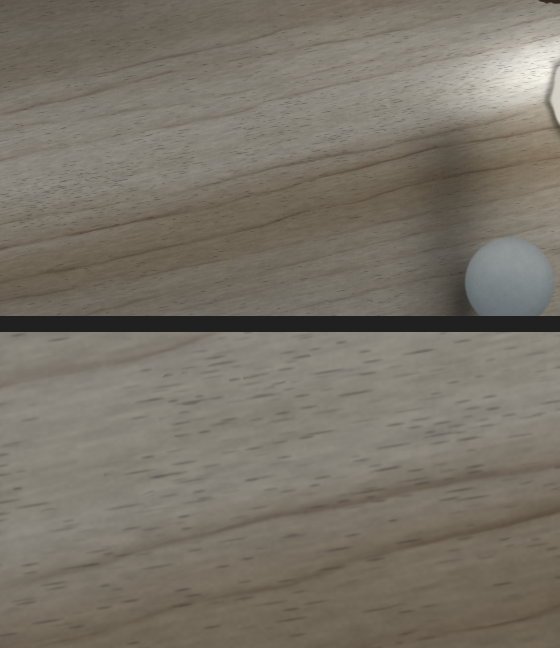
Top: the whole. Bottom: its middle third, enlarged.
A WebGL 2 fragment shader for this texture:

```glsl
#version 300 es
precision highp float;
// Pale wooden board under uneven light, with a matte grey ball at lower right.
// Slanted growth lines come from a loop with noise wobble, pores from hashed
// grid dashes, and the light from soft gaussian pools and shadows.
uniform vec2 u_resolution;
out vec4 fragColor;

float hash(vec2 p) {
  return fract(sin(dot(p, vec2(127.1, 311.7))) * 43758.5453);
}

float noise(vec2 p) {
  vec2 cell = floor(p), f = fract(p);
  f = f * f * (3.0 - 2.0 * f);
  return mix(mix(hash(cell), hash(cell + vec2(1, 0)), f.x),
             mix(hash(cell + vec2(0, 1)), hash(cell + vec2(1, 1)), f.x), f.y);
}

float fbm(vec2 p) {
  float sum = 0.0, amp = 0.5;
  for (int i = 0; i < 4; i++) {
    sum += amp * noise(p);
    p = p * 2.03 + 17.0;
    amp *= 0.5;
  }
  return sum;
}

float pool(vec2 p, vec2 center, vec2 size) {
  vec2 d = (p - center) / size;
  return exp(-dot(d, d));
}

// Short tapered dashes along the grain, one candidate per cell
float pores(vec2 g, vec2 cellSize, float density) {
  vec2 q = g / cellSize;
  q.x += 7.0 * hash(vec2(floor(q.y), 3.0));
  vec2 id = floor(q);
  vec2 d = fract(q) - 0.5;
  float halfLength = mix(0.2, 0.5, hash(id + 5.1));
  float taper = max(1.0 - pow(d.x / halfLength, 2.0), 0.0);
  float across = d.y * cellSize.y + 0.06 * d.x * cellSize.x;
  across += (hash(id + 9.7) - 0.5) * cellSize.y * 0.4;
  float dash = taper * exp(-pow(across / 0.0016, 2.0));
  return dash * step(hash(id + 2.3), density) * mix(0.2, 1.0, hash(id + 6.6));
}

vec3 wood(vec2 p) {
  // Grain space: x runs along the fibres, y across them
  vec2 g = vec2(p.x + 0.225 * p.y, p.y - 0.225 * p.x);
  vec2 straight = g;
  g.y += 0.04 * (fbm(g * vec2(1.6, 3.0) + 4.0) - 0.47);
  g.y += 0.012 * (fbm(g * vec2(9.0, 30.0)) - 0.47);

  // Broad brown and pale bands
  float brown = 0.9 * exp(-pow((g.y - 0.10) / 0.15, 2.0));
  brown += 0.55 * smoothstep(0.56, 0.8, g.y);
  brown += 0.25 * smoothstep(-0.12, -0.3, g.y);
  brown += 0.8 * (fbm(g * vec2(1.2, 16.0)) - 0.44);
  vec3 color = mix(vec3(0.59, 0.573, 0.535), vec3(0.49, 0.443, 0.372),
                   clamp(brown, 0.0, 1.0));

  // Growth lines: broken thin core, soft tint above, wide gap mid-board
  float core = 0.0, tint = 0.0;
  for (int i = -2; i < 9; i++) {
    float k = float(i);
    float center = -0.04 + 0.075 * k + (i > 4 ? 0.145 : 0.0);
    center += 0.03 * (hash(vec2(k, 1.7)) - 0.5);
    center += 0.045 * (noise(vec2(g.x * 1.3, k * 5.3)) - 0.5);
    center += 0.008 * (noise(vec2(g.x * 8.0, k * 7.7)) - 0.5);
    float d = g.y - center;
    float strength = 0.35 + 0.65 * exp(-pow((center - 0.16) / 0.08, 2.0));
    float along = strength * (0.5 + 0.7 * noise(vec2(g.x * 3.0, k * 3.1 + 9.0)));
    float broken = smoothstep(0.25, 0.65, fbm(vec2(g.x * 9.0, g.y * 90.0 + k)));
    float width = 0.003 + 0.006 * noise(vec2(g.x * 5.0, k * 2.9 + 4.0));
    core += along * broken * exp(-pow(d / (d > 0.0 ? width : 0.003), 2.0));
    tint += along * exp(-abs(d) / (d > 0.0 ? 0.024 : 0.006));
  }
  color = mix(color, vec3(0.44, 0.375, 0.305), min(tint * 0.55, 0.8));
  color = mix(color, vec3(0.31, 0.25, 0.205), min(core * 0.6, 0.7));

  // Fine fibres, mottling and pores
  color *= 1.0 + 0.07 * (noise(straight * vec2(22.0, 190.0)) - 0.5);
  color *= 1.0 + 0.12 * (fbm(straight * vec2(45.0, 130.0)) - 0.47);
  float band = 0.1 + 0.5 * exp(-pow((g.y - 0.36) / 0.11, 2.0));
  band *= 0.2 + 1.3 * noise(g * vec2(5.0, 11.0));
  float dashes = pores(straight, vec2(0.05, 0.0105), band)
               + pores(straight + 0.37, vec2(0.029, 0.0077), band);
  return color * (1.0 - 0.2 * min(dashes, 1.0));
}

void main() {
  vec2 p = gl_FragCoord.xy / u_resolution.y;
  vec3 color = wood(p);

  // Window light at the right, dim top left and bottom, soft cast shadow
  float light = 0.83 + 0.08 * exp(-pow((p.y - 0.15 * p.x - 0.45) / 0.3, 2.0));
  light -= 0.14 * pool(p, vec2(0.0, 1.05), vec2(0.7, 0.25));
  light -= 0.06 * pool(p, vec2(0.2, 0.0), vec2(0.9, 0.15));
  light += 0.22 * pool(p, vec2(1.8, 0.5), vec2(0.24, 0.35));
  light += 0.08 * pool(p, vec2(1.2, 0.85), vec2(0.4, 0.2));
  float shade = exp(-pow((p.x - 1.42) / 0.11, 2.0)) * smoothstep(0.72, 0.48, p.y);
  light *= 1.0 - 0.24 * shade;
  light *= 1.0 - 0.4 * pool(p, vec2(1.47, 0.04), vec2(0.05, 0.11));
  float beam = pool(vec2(p.x, p.y - 0.2 * (p.x - 1.7)), vec2(1.74, 0.78), vec2(0.28, 0.12));
  color *= light + beam * vec3(0.6, 0.63, 0.68);

  // Pale scrap at the right edge and dark crumb in the corner
  float scrap = length((p - vec2(1.815, 0.69)) / vec2(0.075, 0.13));
  scrap += 0.4 * (noise(p * 22.0) - 0.5);
  color *= 1.0 - 0.35 * exp(-pow((scrap - 1.0) / 0.16, 2.0));
  color = mix(vec3(0.83, 0.81, 0.77), color, smoothstep(0.84, 0.98, scrap));
  float crumb = length((p - vec2(1.74, 1.005)) / vec2(0.045, 0.016));
  crumb += 0.6 * (noise(p * 70.0) - 0.5);
  color = mix(vec3(0.21, 0.16, 0.12), color, smoothstep(0.8, 1.1, crumb));

  // Matte ball lit from above
  vec2 b = (p - vec2(1.613, 0.107)) / 0.142;
  float r = length(b);
  vec3 ball = mix(vec3(0.42, 0.455, 0.465), vec3(0.58, 0.6, 0.6),
                  smoothstep(-0.9, 0.9, b.y + 0.25 * b.x));
  ball *= 1.0 - 0.14 * pow(min(r, 1.0), 5.0);
  ball *= 0.97 + 0.06 * fbm(p * 45.0);
  color = mix(ball, color, smoothstep(0.965, 1.025, r));

  color += 0.016 * (noise(p * 230.0) - 0.5);
  fragColor = vec4(clamp(color, 0.0, 1.0), 1.0);
}
```
